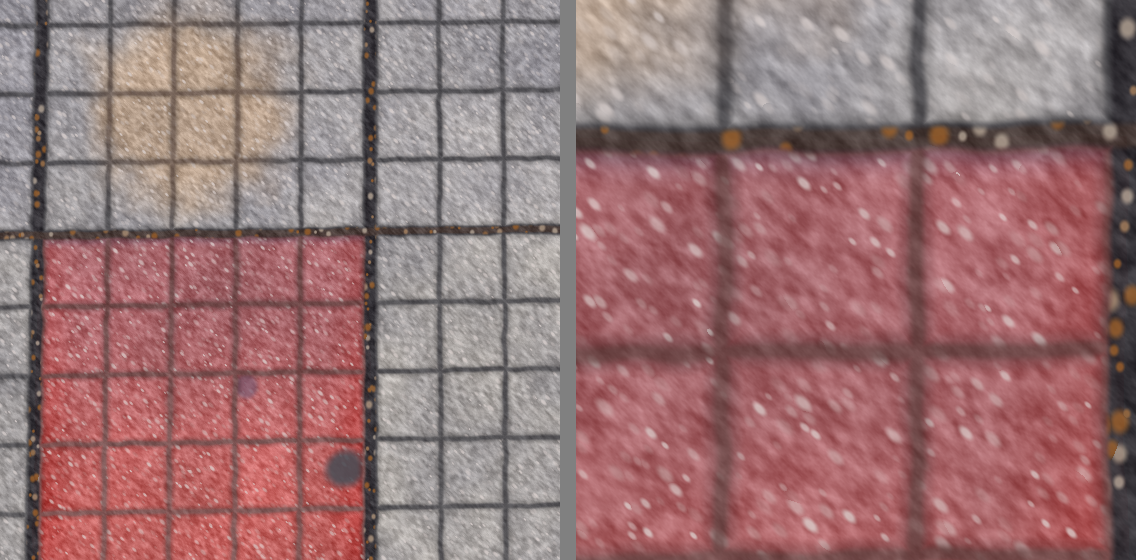
Left: the whole. Right: its middle third, enlarged.
Give the GLSL for this texture, as a WebGL 1 fragment shader.

```glsl
precision highp float;
// Worn paving: square-grooved concrete pavers, one of them red, the rest grey.
// Nested grids give pavers and studs; stretched noise and scattered flecks make
// the stone grain, and broad soft masks add stains and littered joints.

uniform vec2 u_resolution;

#define PAVER_PITCH vec2(0.594, 0.623)
#define STUD_PITCH vec2(0.115, 0.1225)
#define GRID_ORIGIN vec2(0.067, 0.585)
#define GROOVE_HALF 0.0042
#define JOINT_HALF vec2(0.0095, 0.0065)
#define SOFTNESS 0.0028
#define GRAIN_SCALE vec2(85.0, 170.0)
#define FLECK_DENSITY 0.42
#define LITTER_DENSITY 0.50

const vec3 COOL_GREY = vec3(0.60, 0.59, 0.62);
const vec3 WARM_GREY = vec3(0.67, 0.65, 0.635);
const vec3 DUSTY_RED = vec3(0.67, 0.41, 0.43);
const vec3 BRIGHT_RED = vec3(0.76, 0.39, 0.38);
const vec3 DEEP_RED = vec3(0.70, 0.24, 0.23);
const vec3 RUST_TAN = vec3(0.76, 0.64, 0.53);
const vec3 PALE_STONE = vec3(0.87, 0.83, 0.82);
const vec3 GROOVE_DARK = vec3(0.28, 0.275, 0.29);
const vec3 GROOVE_RED = vec3(0.41, 0.275, 0.27);
const vec3 JOINT_DARK = vec3(0.20, 0.19, 0.21);

float hash(vec2 p) {
  return fract(sin(dot(p, vec2(127.1, 311.7))) * 43758.55);
}

float noise(vec2 p) {
  vec2 i = floor(p), f = fract(p);
  f = f * f * (3.0 - 2.0 * f);
  return mix(mix(hash(i), hash(i + vec2(1.0, 0.0)), f.x),
             mix(hash(i + vec2(0.0, 1.0)), hash(i + 1.0), f.x), f.y);
}

float fbm(vec2 p) {
  float sum = 0.0, gain = 0.5;
  for (int i = 0; i < 4; i++) {
    sum += gain * noise(p);
    p = p * 2.03 + 17.3;
    gain *= 0.5;
  }
  return sum / 0.9375;
}

// Scattered round specks: x is coverage, y is the seed of the topmost one.
vec2 specks(vec2 p, float density) {
  vec2 cell = floor(p), best = vec2(0.0);
  for (int j = -1; j <= 1; j++) {
    for (int i = -1; i <= 1; i++) {
      vec2 id = cell + vec2(float(i), float(j));
      vec2 center = id + vec2(hash(id + 3.1), hash(id + 8.7));
      float radius = mix(0.25, 0.65, hash(id + 5.3));
      float cover = 1.0 - smoothstep(radius * 0.3, radius, length(p - center));
      cover *= step(hash(id), density);
      if (cover > best.x) best = vec2(cover, hash(id + 21.9));
    }
  }
  return best;
}

// Soft blob with an uneven rim.
float stain(vec2 p, vec2 center, vec2 radius) {
  float d = length((p - center) / radius) + 0.5 * (fbm(p * 14.0) - 0.5);
  return 1.0 - smoothstep(0.55, 1.15, d);
}

void main() {
  vec2 uv = gl_FragCoord.xy / u_resolution;
  float blur = max(SOFTNESS, 1.0 / min(u_resolution.x, u_resolution.y));

  // Slight perspective skew and wavering edges
  vec2 p = uv;
  p.x = 0.662 + (uv.x - 0.662) * (1.0 + 0.03 * (uv.y - 0.5));
  p.y -= (0.007 + 0.011 * (1.0 - uv.y)) * (uv.x - 0.5);
  vec2 wobble = vec2(noise(uv * 38.0), noise(uv * 38.0 + 50.0)) - 0.5;
  p += 0.004 * wobble;

  // Paver and stud grids
  vec2 paver = (p - GRID_ORIGIN) / PAVER_PITCH;
  vec2 paverId = floor(paver);
  vec2 local = (fract(paver) - 0.5) * PAVER_PITCH;
  vec2 stud = local / STUD_PITCH;
  vec2 studId = floor(stud + 0.5) + paverId * 7.0;
  vec2 grooveDist = abs(fract(stud) - 0.5) * STUD_PITCH;
  vec2 jointDist = 0.5 * PAVER_PITCH - abs(local);
  float isRed = step(length(paverId - vec2(0.0, -1.0)), 0.1);

  // Base colours, aged per stud
  float cloud = fbm(uv * 9.0);
  float tone = hash(studId) - 0.5;
  float warmth = 0.75 - 0.5 * smoothstep(0.45, 0.7, uv.y) - 0.3 * step(uv.x, 0.06) * uv.y;
  vec3 grey = mix(COOL_GREY, WARM_GREY, clamp(warmth + cloud - 0.4, 0.0, 1.0));
  float rust = stain(uv, vec2(0.34, 0.81), vec2(0.21, 0.20));
  grey = mix(grey, RUST_TAN, 0.75 * rust);
  float low = 1.0 - smoothstep(0.05, 0.5, uv.y);
  vec3 red = mix(DUSTY_RED, BRIGHT_RED, low);
  float rim = 1.0 - smoothstep(0.01, 0.09, jointDist.x);
  red = mix(red, DEEP_RED, rim * (0.25 + 0.5 * low));
  red = mix(red, vec3(0.55, 0.40, 0.47), 0.6 * (1.0 - smoothstep(0.005, 0.03, jointDist.y)));
  vec3 color = mix(grey, red, isRed) * (1.0 + 0.07 * tone + 0.22 * (cloud - 0.5));

  // Diagonal stone grain and pale flecks
  vec2 slant = vec2(uv.x - uv.y, uv.x + uv.y) * 0.7071;
  float grain = fbm(slant * GRAIN_SCALE) - 0.5;
  color += grain * mix(vec3(0.36), vec3(0.30, 0.36, 0.37), isRed);
  vec2 fleck = specks(slant * GRAIN_SCALE * 0.8, FLECK_DENSITY);
  color = mix(color, PALE_STONE, fleck.x * mix(0.15, 0.75, fleck.y * fleck.y));

  // Dark spot and fainter smudge
  color = mix(color, vec3(0.30, 0.30, 0.33), 0.9 * stain(uv, vec2(0.616, 0.163), vec2(0.038, 0.035)));
  color = mix(color, vec3(0.42, 0.32, 0.42), 0.6 * stain(uv, vec2(0.44, 0.31), vec2(0.022)));

  // Grooves, shaded at their rims
  float nearGroove = min(grooveDist.x, grooveDist.y);
  color *= 1.0 - 0.17 * (1.0 - smoothstep(0.004, 0.014, nearGroove));
  float groove = 1.0 - smoothstep(GROOVE_HALF - blur, GROOVE_HALF + blur, nearGroove);
  vec3 grooveColor = mix(GROOVE_DARK, GROOVE_RED + 0.08 * low, isRed);
  grooveColor = mix(grooveColor, vec3(0.48, 0.38, 0.32), 0.7 * rust * (1.0 - isRed));
  color = mix(color, grooveColor + 0.2 * grain, groove * (0.75 + 0.35 * (cloud - 0.3)));

  // Wide joints with leaf and grit litter
  vec2 gap = 1.0 - smoothstep(JOINT_HALF - blur, JOINT_HALF + blur, jointDist);
  float joint = max(gap.x, gap.y);
  vec2 litter = specks(uv * vec2(75.0, 62.0), LITTER_DENSITY);
  vec3 litterColor = mix(vec3(0.62, 0.38, 0.16), vec3(0.72, 0.66, 0.60), smoothstep(0.3, 0.9, litter.y));
  vec3 soil = mix(JOINT_DARK, vec3(0.33, 0.26, 0.23), gap.y * 0.7) + 0.25 * grain;
  color = mix(color, mix(soil, litterColor, 0.8 * litter.x), joint * 0.95);

  gl_FragColor = vec4(clamp(color, 0.0, 1.0), 1.0);
}
```
